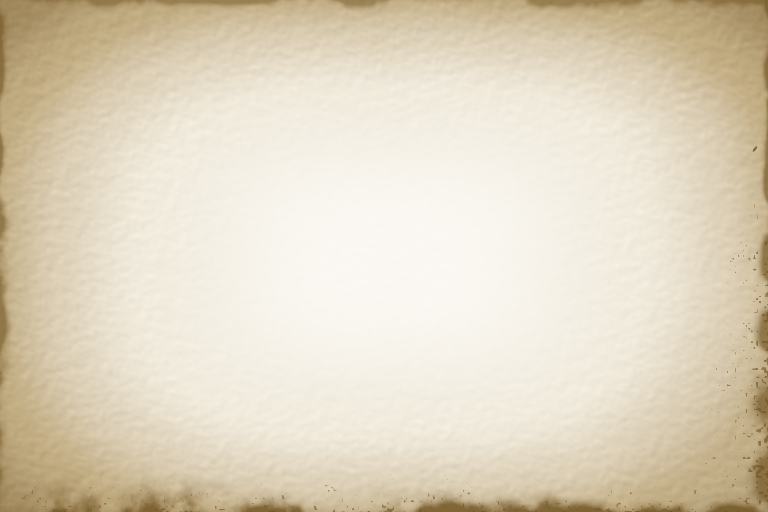
A WebGL 2 fragment shader for this texture:

```glsl
#version 300 es
precision highp float;
// Aged parchment: a pale glowing centre darkens through a colour ramp over
// a superellipse distance. Embossed noise gives the grain, and thresholded
// noise near the borders gives ragged stains and fine dirt specks.
uniform vec2 u_resolution;
out vec4 outColor;

#define GLOW_CENTRE vec2(0.51, 0.49)
#define ROUNDNESS 3.0
#define GRAIN_SCALE 85.0
#define GRAIN_DEPTH 0.055
#define MOTTLE 0.045
#define STAIN_STRENGTH 0.80
#define SPECK_SCALE 190.0

const vec3 IVORY = vec3(0.980, 0.970, 0.948);
const vec3 CREAM = vec3(0.942, 0.918, 0.862);
const vec3 SAND  = vec3(0.855, 0.802, 0.700);
const vec3 TAN   = vec3(0.755, 0.672, 0.505);
const vec3 BROWN = vec3(0.600, 0.500, 0.330);
const vec3 UMBER = vec3(0.430, 0.315, 0.120);

float hash(vec2 p) {
  return fract(sin(dot(p, vec2(127.1, 311.7))) * 43758.545);
}

float noise(vec2 p) {
  vec2 cell = floor(p), f = fract(p);
  f = f * f * (3.0 - 2.0 * f);
  return mix(mix(hash(cell), hash(cell + vec2(1, 0)), f.x),
             mix(hash(cell + vec2(0, 1)), hash(cell + 1.0), f.x), f.y);
}

float fbm(vec2 p) {
  float sum = 0.0, amp = 0.5;
  for (int i = 0; i < 5; i++) {
    sum += amp * noise(p);
    p = mat2(1.6, 1.2, -1.2, 1.6) * p + 7.3;
    amp *= 0.5;
  }
  return sum;
}

// Height of the paper surface: short dents, slightly slanted.
float paperHeight(vec2 p) {
  vec2 q = mat2(0.8, 0.25, -0.35, 1.0) * p * GRAIN_SCALE;
  return 0.65 * noise(q) + 0.35 * noise(q * 1.9 + 13.0);
}

// Colour from the glow outwards to the corners.
vec3 agedRamp(float d) {
  vec3 c = mix(IVORY, CREAM, smoothstep(0.15, 0.72, d));
  c = mix(c, SAND, smoothstep(0.64, 0.92, d));
  c = mix(c, TAN, smoothstep(0.86, 1.06, d));
  return mix(c, BROWN, 0.8 * smoothstep(1.03, 1.25, d));
}

// Ragged stain reaching inwards from a border by roughly the given depth.
float borderStain(float dist, float depth, float rough) {
  return smoothstep(0.15, 1.0, exp(-dist / depth) * (0.35 + 1.5 * rough));
}

void main() {
  vec2 uv = gl_FragCoord.xy / u_resolution;
  float aspect = u_resolution.x / u_resolution.y;
  vec2 p = vec2(uv.x * aspect, uv.y);

  // Vignette with a softly wandering outline
  vec2 q = abs(uv - GLOW_CENTRE) * 2.0;
  float d = pow(pow(q.x, ROUNDNESS) + pow(q.y, ROUNDNESS), 1.0 / ROUNDNESS);
  d += MOTTLE * (fbm(p * 5.0) - 0.48);
  vec3 color = agedRamp(d);

  // Greyer lower right corner
  float greyCorner = smoothstep(0.75, 1.0, uv.x) * smoothstep(0.45, 0.0, uv.y);
  color = mix(color, vec3(0.765, 0.700, 0.570), 0.5 * greyCorner);

  // Embossed grain, stronger towards the borders
  vec2 light = vec2(0.0025, -0.004);
  float relief = paperHeight(p + light) - paperHeight(p - light);
  color += GRAIN_DEPTH * relief * mix(0.10, 1.0, smoothstep(0.3, 0.95, d));

  // Stains along the four borders
  float rough = smoothstep(0.25, 0.75, fbm(p * 14.0));
  float patches = smoothstep(0.3, 0.7, noise(p * 4.0 + 2.0));
  float lowerLeft = exp(-pow((uv.x - 0.16) / 0.10, 2.0));
  float lowerSide = smoothstep(0.65, 0.2, uv.y);
  float bottom = borderStain(uv.y, 0.016 + 0.010 * patches + 0.020 * lowerLeft, rough);
  float top = borderStain(1.0 - uv.y, 0.010 + 0.004 * patches, rough);
  float left = borderStain(p.x, 0.008 + 0.007 * patches, rough);
  float right = borderStain(aspect - p.x, 0.008 + 0.016 * lowerSide, rough);
  float stain = max(max(bottom, 0.6 * top), max(0.75 * left, 0.8 * right));
  color = mix(color, UMBER, STAIN_STRENGTH * stain);

  // Dirt specks, gathered at the lower right and the bottom
  float rightDirt = exp(-(aspect - p.x) / 0.075) * smoothstep(0.85, 0.25, uv.y);
  float bottomDirt = 0.7 * exp(-uv.y / 0.04);
  float dirt = max(rightDirt, bottomDirt);
  float grit = noise(p * SPECK_SCALE) + 0.25 * (fbm(p * 22.0) - 0.5);
  float speck = smoothstep(0.0, 0.14, grit - mix(1.0, 0.62, dirt));
  color = mix(color, UMBER, 0.6 * speck * smoothstep(0.02, 0.25, dirt));

  // One slanted fleck near the right border
  vec2 f = mat2(0.8, 0.6, -0.6, 0.8) * (p - vec2(0.983 * aspect, 0.709));
  float fleck = smoothstep(1.3, 0.6, length(f / vec2(0.0025, 0.0065)));
  color = mix(color, UMBER, 0.8 * fleck);

  outColor = vec4(clamp(color, 0.0, 1.0), 1.0);
}
```
